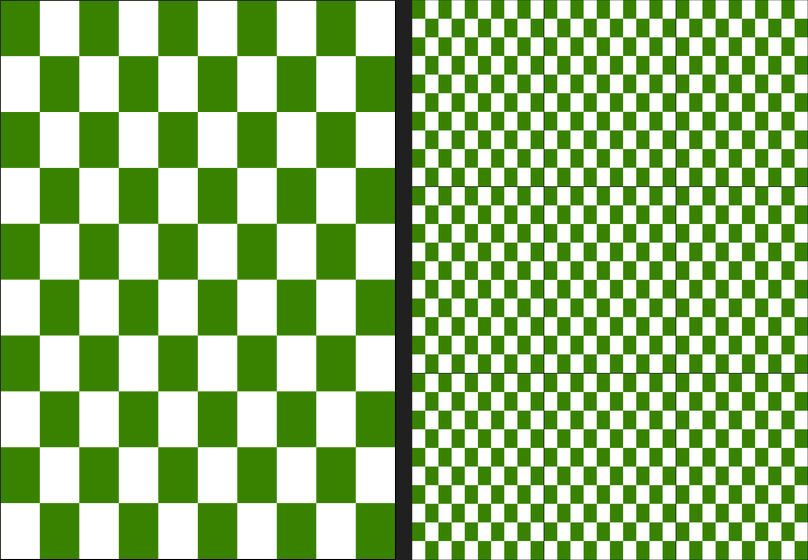
Left: one tile. Right: repeated 3 by 3.
A Shadertoy shader for this pattern:

```glsl
// Green and white checkerboard of tall cells inside a thin black frame.
#define CELLS vec2(10.0, 10.0)
#define GREEN vec3(0.22, 0.51, 0.0)
#define WHITE vec3(1.0)
#define FRAME_COLOR vec3(0.0)
#define FRAME_LEFT_TOP 0.0018
#define FRAME_RIGHT_BOTTOM 0.0026
#define BOARD_START vec2(0.0008, 0.0018)
#define BOARD_SIZE vec2(0.9974, 0.9977)

// Signed distance to the nearest cell border, positive in even cells.
vec2 cellDistance(vec2 cell) {
    return abs(fract(cell * 0.5 + 0.25) * 2.0 - 1.0) - 0.5;
}

// Share of green, smoothed over one pixel at each cell border.
float greenCoverage(vec2 uv) {
    vec2 cell = (uv - BOARD_START) / BOARD_SIZE * CELLS;
    vec2 pixel = CELLS / (BOARD_SIZE * iResolution.xy);
    vec2 side = clamp(2.0 * cellDistance(cell) / pixel, -1.0, 1.0);
    return 0.5 - 0.5 * side.x * side.y;
}

// Share of frame; lengths are in canvas widths.
float frameCoverage(vec2 uv) {
    vec2 size = iResolution.xy / iResolution.x;
    vec2 p = uv * size;
    float leftTop = min(p.x, size.y - p.y) - FRAME_LEFT_TOP;
    float rightBottom = min(size.x - p.x, p.y) - FRAME_RIGHT_BOTTOM;
    return clamp(0.5 - min(leftTop, rightBottom) * iResolution.x, 0.0, 1.0);
}

void mainImage(out vec4 fragColor, in vec2 fragCoord) {
    vec2 uv = fragCoord / iResolution.xy;
    vec3 color = mix(WHITE, GREEN, greenCoverage(uv));
    color = mix(color, FRAME_COLOR, frameCoverage(uv));
    fragColor = vec4(color, 1.0);
}
```
